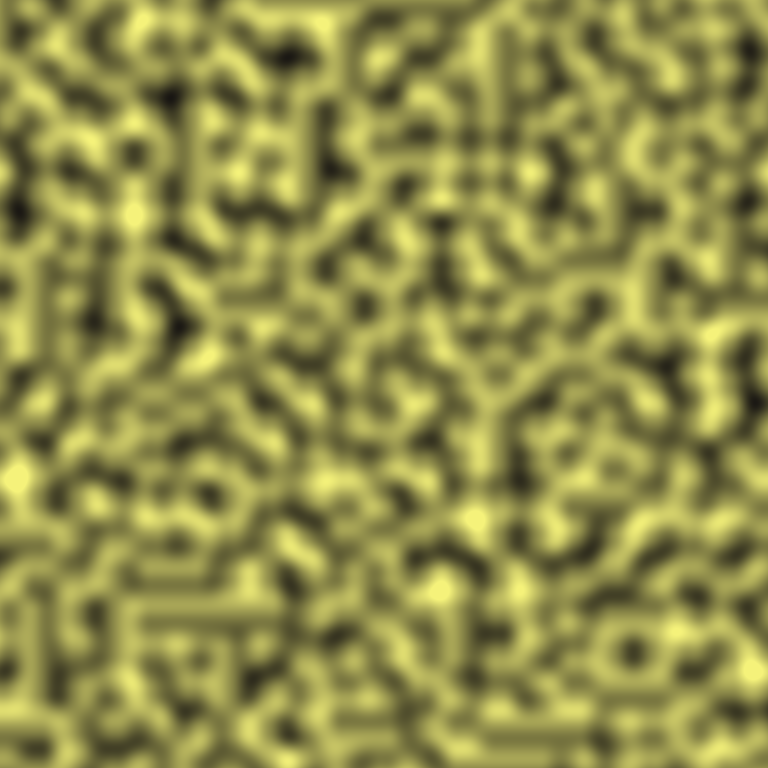
A WebGL 1 fragment shader for this texture:

```glsl
precision highp float;
// Draws a soft, mottled yellow-olive field of single-octave lattice gradient noise.

uniform vec2 u_resolution;

const float CELLS_ACROSS = 20.0;
const float MEAN_TONE = 0.553;
const float CONTRAST = 0.70;
const vec3 SHADOW_OLIVE = vec3(0.08, 0.07, 0.065);
const vec3 PALE_YELLOW = vec3(0.96, 0.95, 0.48);

// Three independent values in 0..1 for a lattice point
vec3 hash3(vec2 point) {
    vec3 p = fract(point.xyx * vec3(0.1031, 0.1030, 0.0973));
    p += dot(p, p.yxz + 33.33);
    return fract((p.xxy + p.yzz) * p.zyx);
}

// One third diagonal, one third horizontal, one third vertical slopes
vec2 latticeSlope(vec2 point) {
    vec3 random = hash3(point + 17.0);
    vec2 signs = mix(vec2(-1.0), vec2(1.0), step(0.5, random.xy));
    float kind = random.z * 3.0;
    if (kind < 1.0) return signs;
    return kind < 2.0 ? vec2(signs.x, 0.0) : vec2(0.0, signs.y);
}

// Height that one corner's slope gives at a position inside the cell
float cornerHeight(vec2 cell, vec2 local, vec2 corner) {
    return dot(latticeSlope(cell + corner), local - corner);
}

vec2 quinticFade(vec2 t) {
    return t * t * t * (t * (t * 6.0 - 15.0) + 10.0);
}

float gradientNoise(vec2 position) {
    vec2 cell = floor(position);
    vec2 local = position - cell;
    vec2 blend = quinticFade(local);
    float lower = mix(cornerHeight(cell, local, vec2(0.0, 0.0)),
                      cornerHeight(cell, local, vec2(1.0, 0.0)), blend.x);
    float upper = mix(cornerHeight(cell, local, vec2(0.0, 1.0)),
                      cornerHeight(cell, local, vec2(1.0, 1.0)), blend.x);
    return mix(lower, upper, blend.y);
}

vec3 oliveRamp(float tone) {
    return mix(SHADOW_OLIVE, PALE_YELLOW, clamp(tone, 0.0, 1.0));
}

void main() {
    vec2 uv = gl_FragCoord.xy / u_resolution.y;
    float height = gradientNoise(uv * CELLS_ACROSS);
    gl_FragColor = vec4(oliveRamp(MEAN_TONE + CONTRAST * height), 1.0);
}
```
